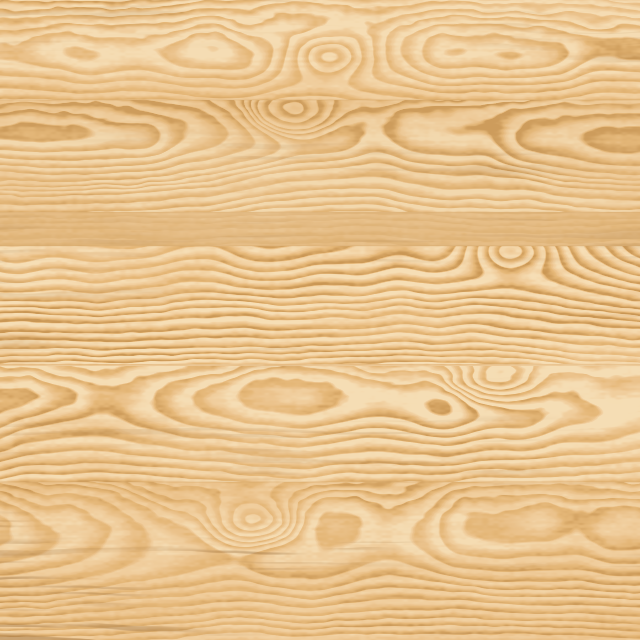
This texture is drawn by a WebGL 2 fragment shader. Its source:

```glsl
#version 300 es
precision highp float;
// Pale ash boards laid horizontally, with cathedral grain, knots and fine fibres.

uniform vec2 u_resolution;
out vec4 fragColor;

const int BOARDS = 6;
const float RING_DENSITY = 98.0;

// Lower edge of each board, bottom to top
const float boardEdge[7] = float[7](0.0, 0.247, 0.43, 0.616, 0.668, 0.844, 1.0);

// Per board: height of the pith line, pith depth, knot position
const vec4 boardGrain[6] = vec4[6](
    vec4(0.165, 0.07, 0.40, 0.182), vec4(0.370, 0.08, 0.77, 0.412),
    vec4(0.635, 0.07, 0.80, 0.612), vec4(0.900, 0.10, -1.0, 0.640),
    vec4(0.800, 0.06, 0.45, 0.826), vec4(0.918, 0.06, 0.515, 0.915));

// Per board: ring contrast, base tone, greyness
const vec3 boardLook[6] = vec3[6](
    vec3(0.52, 0.48, 0.08), vec3(0.78, 0.40, 0.04), vec3(0.78, 0.41, 0.0),
    vec3(0.12, 0.66, 0.50), vec3(0.66, 0.47, 0.22), vec3(0.64, 0.40, 0.06));

float hash(vec2 p) {
    vec3 q = fract(vec3(p.xyx) * 0.1031);
    q += dot(q, q.yzx + 33.33);
    return fract((q.x + q.y) * q.z);
}

float noise(vec2 p) {
    vec2 cell = floor(p), f = fract(p);
    f = f * f * (3.0 - 2.0 * f);
    return mix(mix(hash(cell), hash(cell + vec2(1, 0)), f.x),
               mix(hash(cell + vec2(0, 1)), hash(cell + vec2(1, 1)), f.x), f.y);
}

float fbm(vec2 p) {
    float sum = 0.0, amp = 0.53;
    for (int i = 0; i < 4; i++) {
        sum += amp * noise(p);
        p = p * 2.03 + 17.3;
        amp *= 0.5;
    }
    return sum;
}

int boardIndex(float y) {
    int index = 0;
    for (int i = 1; i < BOARDS; i++) {
        if (y > boardEdge[i]) index = i;
    }
    return index;
}

// Distance to the nearest joint between boards
float jointDistance(float y) {
    float d = 1.0;
    for (int i = 1; i < BOARDS; i++) d = min(d, abs(y - boardEdge[i]));
    return d;
}

// Growth ring count at a surface point: distance to a wandering pith, plus a knot
float ringPhase(vec2 p, vec4 grain, float seed) {
    vec2 s = p + seed * 7.31;
    float wave = 0.030 * (fbm(s * vec2(3.0, 8.0)) - 0.5)
               + 0.005 * (noise(s * vec2(24.0, 50.0)) - 0.5)
               + 0.003 * (noise(s * vec2(60.0, 120.0)) - 0.5);
    float across = p.y - grain.x + wave;
    float depth = grain.y + 0.15 * (fbm(s * vec2(2.0, 1.5) + 3.7) - 0.5);
    vec2 k = (p - grain.zw) / vec2(0.065, 0.036);
    float knot = 0.048 * exp(-dot(k, k));
    float phase = RING_DENSITY * (length(vec2(across, depth)) + knot + 0.35 * wave);
    return phase + 1.1 * noise(vec2(phase * 0.45, seed));
}

// Slow darkening through a ring, then a crisp edge
float ringProfile(float phase, float width) {
    float s = fract(phase);
    float fall = clamp(width, 0.15, 0.5);
    float ring = smoothstep(0.15, 0.82, s) * (1.0 - smoothstep(1.0 - fall, 1.0, s));
    return mix(ring, 0.42, smoothstep(0.5, 1.1, width));
}

vec3 woodColor(float tone) {
    vec3 c = mix(vec3(0.965, 0.87, 0.71), vec3(0.945, 0.81, 0.62), smoothstep(0.0, 0.30, tone));
    c = mix(c, vec3(0.925, 0.765, 0.55), smoothstep(0.28, 0.52, tone));
    c = mix(c, vec3(0.90, 0.72, 0.47), smoothstep(0.50, 0.74, tone));
    return mix(c, vec3(0.79, 0.59, 0.33), smoothstep(0.70, 1.1, tone));
}

// Thin brown streaks that come and go along the board
float mineralStreaks(vec2 p) {
    float bend = 0.03 * fbm(p * vec2(3.0, 4.0));
    float line = noise(vec2(p.x * 5.0, (p.y + bend) * 210.0));
    float patchiness = smoothstep(0.46, 0.68, fbm(p * vec2(1.6, 16.0) + 5.0));
    return smoothstep(0.55, 0.90, line) * patchiness;
}

void main() {
    vec2 p = gl_FragCoord.xy / u_resolution.y;
    int board = boardIndex(p.y);
    float seed = float(board) + 1.0;
    vec3 look = boardLook[board];

    // Growth rings, with strength varying over the surface
    float phase = ringPhase(p, boardGrain[board], seed);
    float ring = ringProfile(phase, fwidth(phase));
    float strength = look.x * (0.60 + 0.80 * noise(p * vec2(5.0, 14.0) + seed * 5.0));

    // Broad stains, long fibres and short pores
    float stain = fbm(p * vec2(1.8, 12.0) + seed * 3.0) - 0.5;
    float fibre = noise(p * vec2(14.0, 230.0) + seed) - 0.5;
    float pores = noise(p * vec2(120.0, 260.0)) - 0.5;
    float tone = look.y + strength * (ring - 0.42) + 0.58 * stain + 0.17 * fibre + 0.17 * pores;

    // Colour, greyness, streaks and joints
    vec3 color = mix(woodColor(tone), vec3(0.85, 0.69, 0.47), look.z * (0.6 + 0.4 * ring));
    float streak = mineralStreaks(p) * (board == 0 ? 0.50 : 0.15);
    color = mix(color, vec3(0.63, 0.46, 0.26), streak);
    float joint = 1.0 - smoothstep(0.0, 0.0025, jointDistance(p.y));
    color = mix(color, vec3(0.82, 0.64, 0.40), 0.25 * joint);
    fragColor = vec4(color, 1.0);
}
```
